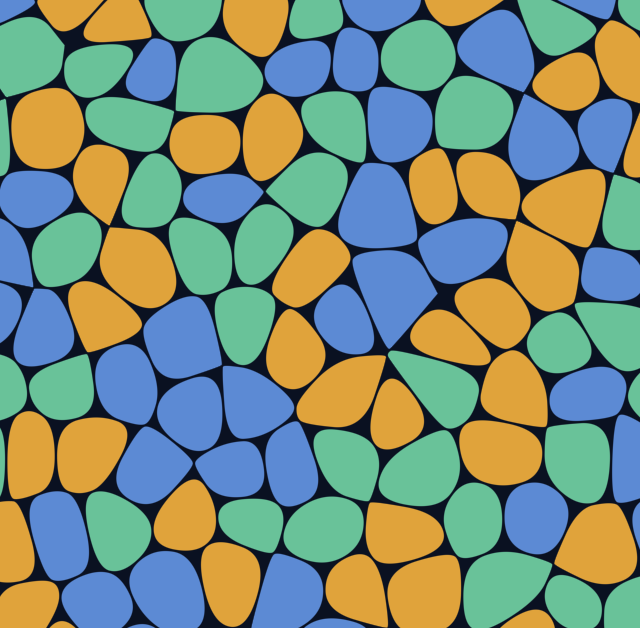
Reproduce this pattern procedurally as a Shadertoy shader.

```glsl
const float ROWS = 9.5;        // cells per canvas height
const float JITTER = 0.74;     // random shift of each site
const float GAP = 0.018;       // half width of the narrowest joint
const float EDGE_PIXELS = 0.8; // half width of the smoothed edge
const vec2 SEED = vec2(17.0, 43.0);

const vec3 BLUE = vec3(0.36, 0.54, 0.83);
const vec3 AMBER = vec3(0.88, 0.64, 0.23);
const vec3 GREEN = vec3(0.41, 0.76, 0.60);
const vec3 JOINT = vec3(0.04, 0.065, 0.13);

const int REACH = 2;
const int NEIGHBOURS = 25;
const int MAX_CORNERS = 16;

float hash(vec2 p) {
    return fract(sin(dot(p, vec2(127.1, 311.7))) * 43758.545);
}

float cross2(vec2 a, vec2 b) {
    return a.x * b.y - a.y * b.x;
}

// Jittered site on a staggered grid
vec2 sitePosition(vec2 cell) {
    vec2 key = cell + SEED;
    vec2 shift = vec2(hash(key), hash(key + 71.3)) - 0.5;
    return cell + 0.5 + JITTER * shift + vec2(0.5 * mod(cell.y, 2.0), 0.0);
}

vec2 nearestCell(vec2 p) {
    vec2 base = floor(p), best = base;
    float bestDist = 1e9;
    for (int y = -REACH; y <= REACH; y++)
    for (int x = -REACH; x <= REACH; x++) {
        vec2 cell = base + vec2(x, y);
        vec2 d = sitePosition(cell) - p;
        if (dot(d, d) < bestDist) { bestDist = dot(d, d); best = cell; }
    }
    return best;
}

// Signed distance to the parabola from a to b with control point v
float cornerDistance(vec2 q, vec2 a, vec2 v, vec2 b) {
    vec2 ea = a - v, eb = b - v, w = q - v;
    float area = cross2(ea, eb);
    if (abs(area) < 1e-8) return -1e3;
    float wa = cross2(w, eb) / area;
    float wb = cross2(ea, w) / area;
    float wv = 1.0 - wa - wb;
    if (wv <= 0.0) return -1e3;
    vec2 ga = vec2(eb.y, -eb.x) / area;
    vec2 gb = vec2(-ea.y, ea.x) / area;
    vec2 grad = -2.0 * wv * (ga + gb) - 4.0 * (wa * gb + wb * ga);
    return (wv * wv - 4.0 * wa * wb) / max(length(grad), 1e-5);
}

// Voronoi polygon, inset, with curves joining its side midpoints
float pebbleDistance(vec2 p, vec2 cell) {
    vec2 site = sitePosition(cell), q = p - site;
    vec3 side[NEIGHBOURS];     // normal and offset of each bisector
    int first = 0, count = 0;
    float closest = 1e9, dist = -1e3;
    for (int k = 0; k < NEIGHBOURS; k++) {
        vec2 offset = vec2(k % 5 - REACH, k / 5 - REACH);
        side[k] = vec3(0.0, 0.0, 1e3);
        if (offset == vec2(0.0)) continue;
        vec2 r = sitePosition(cell + offset) - site;
        float len = max(length(r), 1e-4);
        side[k] = vec3(r / len, 0.5 * len - GAP);
        dist = max(dist, dot(q, side[k].xy) - side[k].z);
        if (len < closest) { closest = len; first = k; }
    }

    // Walk the sides counterclockwise and collect the corners
    vec2 corner[MAX_CORNERS];
    vec2 at = side[first].xy * side[first].z;
    int current = first;
    for (int i = 0; i < MAX_CORNERS; i++) {
        vec2 dir = vec2(-side[current].y, side[current].x);
        float travel = 1e3;
        int next = first;
        for (int k = 0; k < NEIGHBOURS; k++) {
            float facing = dot(dir, side[k].xy);
            if (facing < 1e-4) continue;
            float t = (side[k].z - dot(at, side[k].xy)) / facing;
            if (t < travel) { travel = t; next = k; }
        }
        at += dir * travel;
        corner[i] = at;
        count = i + 1;
        current = next;
        if (current == first) break;
    }

    // Round every corner
    for (int i = 0; i < count; i++) {
        vec2 v = corner[i];
        vec2 before = 0.5 * (v + corner[(i + count - 1) % count]);
        vec2 after = 0.5 * (v + corner[(i + 1) % count]);
        dist = max(dist, cornerDistance(q, before, v, after));
    }
    return dist;
}

// Cells four columns apart take turns, so the shares stay even
vec3 pebbleColor(vec2 cell) {
    vec2 group = vec2(mod(cell.x, 4.0), cell.y) + SEED;
    float turn = hash(group + 5.7) < 0.5 ? 1.0 : -1.0;
    float pick = mod(turn * floor(cell.x / 4.0) + floor(3.0 * hash(group + 29.1)), 3.0);
    return pick < 0.5 ? BLUE : pick < 1.5 ? AMBER : GREEN;
}

void mainImage(out vec4 fragColor, in vec2 fragCoord) {
    vec2 p = fragCoord / iResolution.y * ROWS;
    float soft = EDGE_PIXELS * ROWS / iResolution.y;
    vec2 cell = nearestCell(p);
    float cover = 1.0 - smoothstep(-soft, soft, pebbleDistance(p, cell));
    fragColor = vec4(mix(JOINT, pebbleColor(cell), cover), 1.0);
}
```
